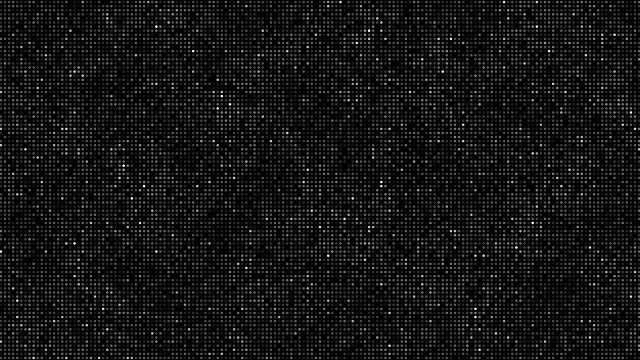
A WebGL 1 fragment shader for this pattern:

```glsl
precision highp float;

// A fine square grid of small round grey lamps on near-black.
// Each cell hashes its own brightness: most are dim, a few are out or sparkle,
// and layered sines drift broad light and dark patches over the grid.

uniform vec2 u_resolution;

const float ROWS = 88.0;
const float DOT_RADIUS = 0.30;
const vec3 BACKGROUND = vec3(0.013);

float hash(vec2 cell, float seed) {
  vec3 p = fract(vec3(cell.xyx + seed) * vec3(0.1031, 0.1030, 0.0973));
  p += dot(p, p.yzx + 33.33);
  return fract((p.x + p.y) * p.z);
}

// Smooth patches in -1..1, built from bent sine waves.
float patches(vec2 p) {
  float sum = 0.0;
  float weight = 0.5;
  for (int i = 0; i < 3; i++) {
    p += 0.7 * sin(p.yx * 1.3 + vec2(1.7, 4.1));
    sum += weight * sin(p.x) * cos(p.y);
    p = mat2(0.8, 0.6, -0.6, 0.8) * p * 1.9;
    weight *= 0.5;
  }
  return sum / 0.875;
}

// Grey level of one lamp.
float lampLevel(vec2 cell) {
  float dim = mix(0.07, 0.40, hash(cell, 11.0));
  float sparkle = 0.60 * pow(hash(cell, 47.0), 18.0);
  float lit = mix(0.12, 1.0, step(0.07, hash(cell, 83.0)));
  float drift = 1.0 + 0.38 * patches(cell * 0.13);
  return (dim + sparkle) * lit * drift;
}

// Disc coverage, softened over the width of one screen sample.
float disc(vec2 p, float radius, float softness) {
  return 1.0 - smoothstep(-softness, softness, length(p) - radius);
}

void main() {
  // Square cells; a column of lamps runs down the centre line.
  vec2 grid = (gl_FragCoord.xy - 0.5 * u_resolution) * ROWS / u_resolution.y;
  grid.x += 0.5;
  vec2 cell = floor(grid);
  vec2 local = fract(grid) - 0.5;

  float softness = max(0.6 * ROWS / u_resolution.y, 0.06);
  float coverage = disc(local, DOT_RADIUS, softness);

  vec3 lamp = vec3(min(lampLevel(cell + 200.0), 1.0));
  gl_FragColor = vec4(mix(BACKGROUND, lamp, coverage), 1.0);
}
```
